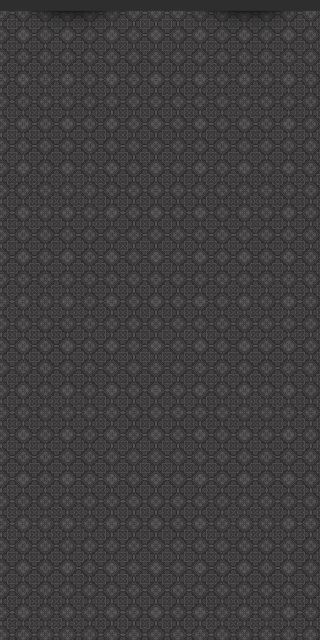
Write a Shadertoy shader that draws this pattern.

```glsl
// Charcoal damask: a lattice of pale petalled medallions in leafy diagonal
// frames, with dark scrolled quatrefoils between, folded from one eighth of
// a cell. A dark bar with two soft lifted shadows crosses the top.
#define PERIOD vec2(0.0691, 0.0694)
#define FIRST_MEDALLION vec2(0.0729, 0.1094)
#define LINE 0.020
#define BAR_HEIGHT 0.034
#define SHADOW_DEPTH 0.040
#define WEAR 0.016
#define GLOW 0.022
#define BASE vec3(0.273, 0.264, 0.264)
#define LIGHT vec3(0.330, 0.320, 0.320)
#define DARK vec3(0.218, 0.216, 0.216)
#define DEEP vec3(0.150, 0.150, 0.150)
#define BAR vec3(0.18, 0.18, 0.18)

vec2 hashGradient(vec2 cell) {
    vec2 h = vec2(dot(cell, vec2(127.1, 311.7)), dot(cell, vec2(269.5, 183.3)));
    return 2.0 * fract(sin(h) * 43758.5) - 1.0;
}

float gradientNoise(vec2 p) {
    vec2 i = floor(p), f = fract(p);
    vec2 u = f * f * (3.0 - 2.0 * f);
    float a = dot(hashGradient(i), f);
    float b = dot(hashGradient(i + vec2(1, 0)), f - vec2(1, 0));
    float c = dot(hashGradient(i + vec2(0, 1)), f - vec2(0, 1));
    float d = dot(hashGradient(i + 1.0), f - 1.0);
    return mix(mix(a, b, u.x), mix(c, d, u.x), u.y);
}

// Coverage of a shape from its signed distance
float fill(float d, float aa) { return 1.0 - smoothstep(-aa, aa, d); }
float stroke(float d, float width, float aa) { return fill(abs(d) - width, aa); }

// Pointed leaf along x, centred on the origin
float leaf(vec2 p, float halfLength, float halfWidth) {
    float k = (halfLength * halfLength - halfWidth * halfWidth) / (2.0 * halfWidth);
    return length(vec2(p.x, abs(p.y) + k)) - k - halfWidth;
}

vec3 damask(vec2 q, float aa) {
    vec2 a = abs(q);
    a = vec2(max(a.x, a.y), min(a.x, a.y));
    float r = length(a), angle = atan(a.y, a.x);
    vec2 corner = 0.5 - a;
    float cornerR = length(corner), cornerAngle = atan(corner.y, corner.x);
    vec2 diagonal = vec2(a.x + a.y, a.x - a.y) * 0.7071;
    vec3 col = BASE;

    // Dark quatrefoil at the cell corner with pale veins
    float foil = cornerR - 0.20 + 0.05 * cos(4.0 * cornerAngle);
    col = mix(col, DARK, fill(foil, aa));
    col = mix(col, LIGHT, stroke(diagonal.y, LINE * 0.7, aa) * fill(cornerR - 0.17, aa));
    col = mix(col, LIGHT, stroke(foil - 0.03, LINE * 0.8, aa));

    // Curled stem and leaf along the diagonal frame
    float curl = length(a - vec2(0.42, 0.17));
    float opening = smoothstep(-0.06, 0.04, a.x - 0.39);
    col = mix(col, DEEP, stroke(curl - 0.085, LINE, aa) * (1.0 - 0.7 * opening));
    vec2 frame = vec2(diagonal.y - 0.10, diagonal.x - 0.355);
    float frameLeaf = leaf(frame, 0.13, 0.045);
    col = mix(col, DEEP, fill(frameLeaf, aa));
    col = mix(col, BASE, stroke(frame.y, LINE * 0.4, aa) * fill(frameLeaf, aa));

    // Medallion: rim, petals, veins and heart
    col = mix(col, DARK, stroke(r - 0.265, LINE, aa));
    col = mix(col, LIGHT, fill(r - 0.20 - 0.035 * cos(4.0 * angle), aa));
    float vein = leaf(diagonal - vec2(0.13, 0.0), 0.085, 0.04);
    col = mix(col, DARK, stroke(vein, LINE * 0.6, aa));
    col = mix(col, DARK, stroke(r - 0.05, LINE * 0.5, aa));

    // Small pale bud between side neighbours
    float bud = leaf(a - vec2(0.5, 0.0), 0.13, 0.05);
    col = mix(col, DEEP, stroke(bud - LINE, LINE * 0.8, aa));
    col = mix(col, LIGHT, fill(bud, aa));
    return col;
}

void mainImage(out vec4 fragColor, in vec2 fragCoord) {
    // Canvas widths, measured down from the top left
    vec2 p = vec2(fragCoord.x, iResolution.y - fragCoord.y) / iResolution.x;
    float pixel = 1.0 / iResolution.x;
    vec2 grid = (p - FIRST_MEDALLION) / PERIOD + 0.5;
    vec2 id = floor(grid), q = fract(grid) - 0.5;
    vec3 col = damask(q, 0.6 * pixel / PERIOD.x);

    // Every second medallion glows a little; fine wear varies the tone
    vec2 parity = mod(id, 2.0);
    float bright = (1.0 - parity.x) * (1.0 - parity.y);
    col += GLOW * bright * (1.0 - smoothstep(0.1, 0.4, length(q)));
    col += WEAR * (gradientNoise(p * 95.0) + 0.5 * gradientNoise(p * 13.0));

    // Two tapering shadows below the bar
    float side = abs(p.x - 0.5);
    float hump = smoothstep(0.04, 0.26, side) * (1.0 - smoothstep(0.30, 0.48, side));
    float below = max(p.y - BAR_HEIGHT, 0.0);
    float shadow = hump * exp(-2.0 * below / (SHADOW_DEPTH * (0.25 + 0.75 * hump)));
    col = mix(col, BAR * 0.5, shadow);

    // Flat bar
    col = mix(col, BAR, fill(p.y - BAR_HEIGHT, 0.7 * pixel));
    fragColor = vec4(col, 1.0);
}
```
